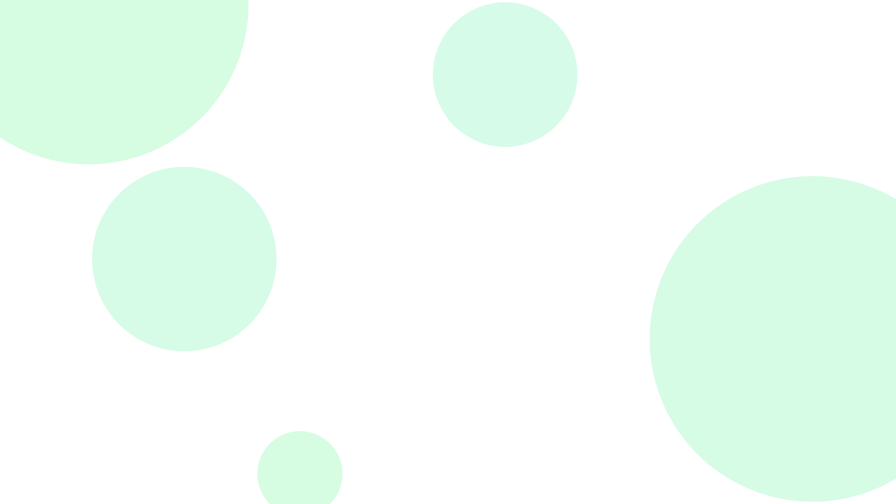
Write a Shadertoy shader that draws this background.

```glsl
// Soft disc coverage, with an edge one pixel wide
float discMask(vec2 p, vec2 centre, float radius, float pixel) {
    return clamp(0.5 - (length(p - centre) - radius) / pixel, 0.0, 1.0);
}

void mainImage(out vec4 fragColor, in vec2 fragCoord) {
    // Canvas height is one unit
    float pixel = 1.0 / iResolution.y;
    vec2 p = fragCoord * pixel;

    // Each disc: centre x, centre y, radius, blue tint
    vec4 discs[5] = vec4[5](
        vec4(0.176, 0.991, 0.317, 0.882),
        vec4(1.0023, 0.852, 0.1435, 0.914),
        vec4(0.3657, 0.486, 0.183, 0.906),
        vec4(0.595, 0.060, 0.0845, 0.882),
        vec4(1.612, 0.3275, 0.323, 0.898)
    );

    // Pale mint discs over white
    vec3 color = vec3(1.0);
    for (int i = 0; i < 5; i++) {
        vec4 disc = discs[i];
        vec3 mint = vec3(0.839, 0.988, disc.w);
        color = mix(color, mint, discMask(p, disc.xy, disc.z, pixel));
    }

    fragColor = vec4(color, 1.0);
}
```
